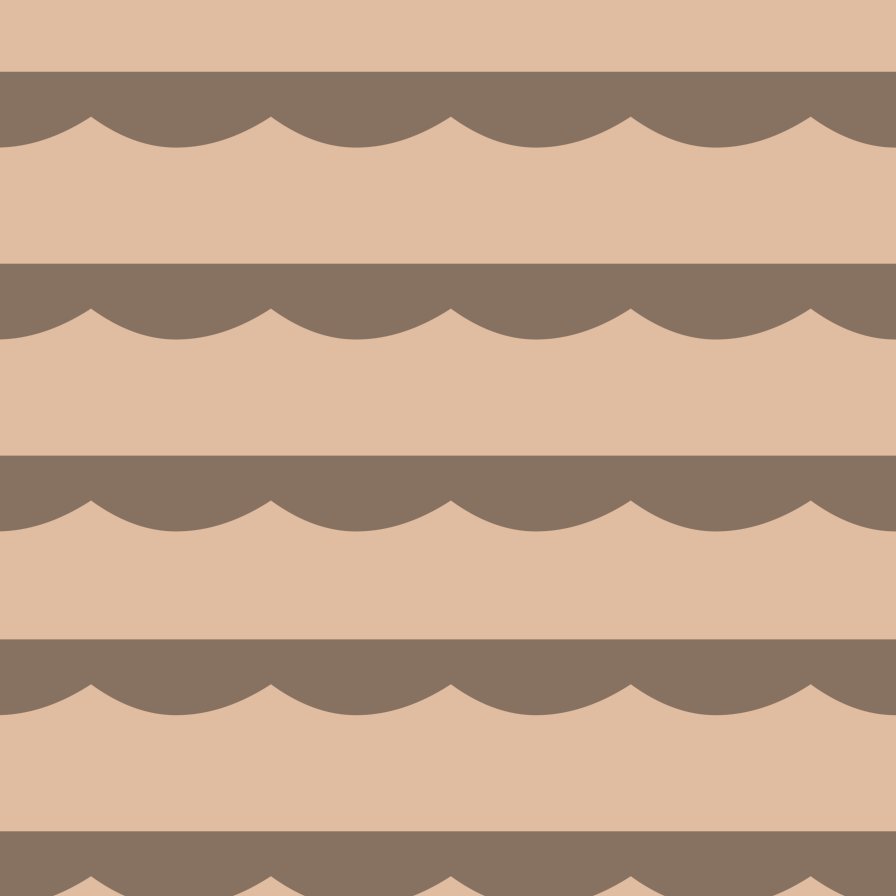
Give the GLSL for this pattern, as a WebGL 1 fragment shader.

```glsl
precision highp float;

uniform vec2 u_resolution;

#define SCALLOP_WIDTH 0.2008
#define CUSP_X 0.1016
#define FIRST_TOP 0.0801
#define ROW_STEP 0.2142
#define GROUP_HEIGHT 0.6335
#define ROWS_PER_GROUP 3.0
#define BAND_MIN 0.0501
#define SCALLOP_DROP 0.0345
#define LOWEST_POINT 0.472
#define MARGIN 0.05
#define SAND vec3(0.878, 0.741, 0.631)
#define BROWN vec3(0.529, 0.443, 0.376)

// Depth below the top of the nearest band; the last gap of each group is shorter.
float depthInRow(float down) {
  float t = mod(down - FIRST_TOP + MARGIN, GROUP_HEIGHT);
  float row = min(floor(t / ROW_STEP), ROWS_PER_GROUP - 1.0);
  return t - row * ROW_STEP - MARGIN;
}

// Signed distance to the scalloped lower edge, positive inside the band.
float scallopDistance(float x, float depth) {
  float t = fract((x - CUSP_X) / SCALLOP_WIDTH);
  float side = t < LOWEST_POINT ? LOWEST_POINT : 1.0 - LOWEST_POINT;
  float u = (t - LOWEST_POINT) / side;
  float edge = BAND_MIN + SCALLOP_DROP * (1.0 - u * u);
  float slope = 2.0 * SCALLOP_DROP * u / (side * SCALLOP_WIDTH);
  return (edge - depth) / sqrt(1.0 + slope * slope);
}

void main() {
  vec2 uv = gl_FragCoord.xy / u_resolution;
  float pixel = 1.0 / min(u_resolution.x, u_resolution.y);
  float depth = depthInRow(1.0 - uv.y);

  // Flat top edge joined with the scalloped bottom edge
  float band = min(depth, scallopDistance(uv.x, depth));
  float coverage = smoothstep(-0.75 * pixel, 0.75 * pixel, band);

  gl_FragColor = vec4(mix(SAND, BROWN, coverage), 1.0);
}
```
